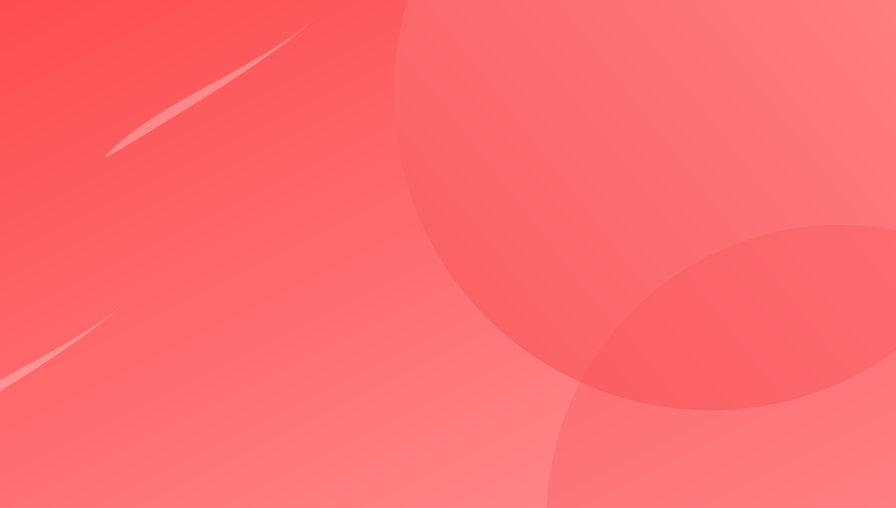
Reproduce this background procedurally as a Shadertoy shader.

```glsl
#define DEEP_CORAL vec3(0.99, 0.30, 0.31)
#define SOFT_CORAL vec3(1.00, 0.525, 0.535)
#define DISC_DARK vec3(0.98, 0.385, 0.395)
#define DISC_LIGHT vec3(1.00, 0.49, 0.50)
#define SHADE_CORAL vec3(0.98, 0.33, 0.35)
#define SHADE_AMOUNT 0.32
#define STREAK_ALPHA 0.27
#define STREAK_TAIL vec2(0.206, 0.690)
#define STREAK_SPAN vec2(0.420, 0.2775)
#define STREAK_STEP vec2(-0.374, -0.560)
#define STREAK_COUNT 2

// Antialiased coverage of a disc
float discCover(vec2 p, vec2 center, float radius, float pixel) {
    return clamp(0.5 - (length(p - center) - radius) / pixel, 0.0, 1.0);
}

// Antialiased coverage of a curved blade, pointed at both ends
float bladeCover(vec2 p, vec2 tail, vec2 span, float pixel) {
    float len = length(span);
    vec2 axis = span / len;
    vec2 q = p - tail;
    float t = clamp(dot(q, axis) / len, 0.0, 1.0);
    float side = dot(q, vec2(-axis.y, axis.x));
    float bend = 0.2 * len * t * (1.0 - t) * (0.4 - t);
    float halfWidth = 0.0845 * len * pow(t, 0.7) * pow(1.0 - t, 1.7);
    float cover = clamp(0.5 - (abs(side - bend) - halfWidth) / pixel, 0.0, 1.0);
    return min(cover, 2.0 * halfWidth / pixel);
}

void mainImage(out vec4 fragColor, in vec2 fragCoord) {
    float pixel = 1.0 / iResolution.y;
    vec2 p = fragCoord * pixel;

    // Diagonal backdrop, deepest at the top left
    float fall = dot(vec2(p.x, 1.0 - p.y), vec2(0.315, 0.63));
    vec3 color = mix(DEEP_CORAL, SOFT_CORAL, fall);

    // Large disc with its own gradient
    float rise = dot(p - vec2(0.963, 0.381), vec2(0.78, 0.60));
    vec3 discColor = mix(DISC_DARK, DISC_LIGHT, clamp(rise, -0.1, 1.0));
    color = mix(color, discColor, discCover(p, vec2(1.399, 0.8165), 0.624, pixel));

    // Small translucent disc
    float shade = discCover(p, vec2(1.654, -0.0206), 0.578, pixel);
    color = mix(color, SHADE_CORAL, SHADE_AMOUNT * shade);

    // Pale streaks
    for (int i = 0; i < STREAK_COUNT; i++) {
        vec2 tail = STREAK_TAIL + float(i) * STREAK_STEP;
        color = mix(color, vec3(1.0), STREAK_ALPHA * bladeCover(p, tail, STREAK_SPAN, pixel));
    }

    fragColor = vec4(color, 1.0);
}
```
